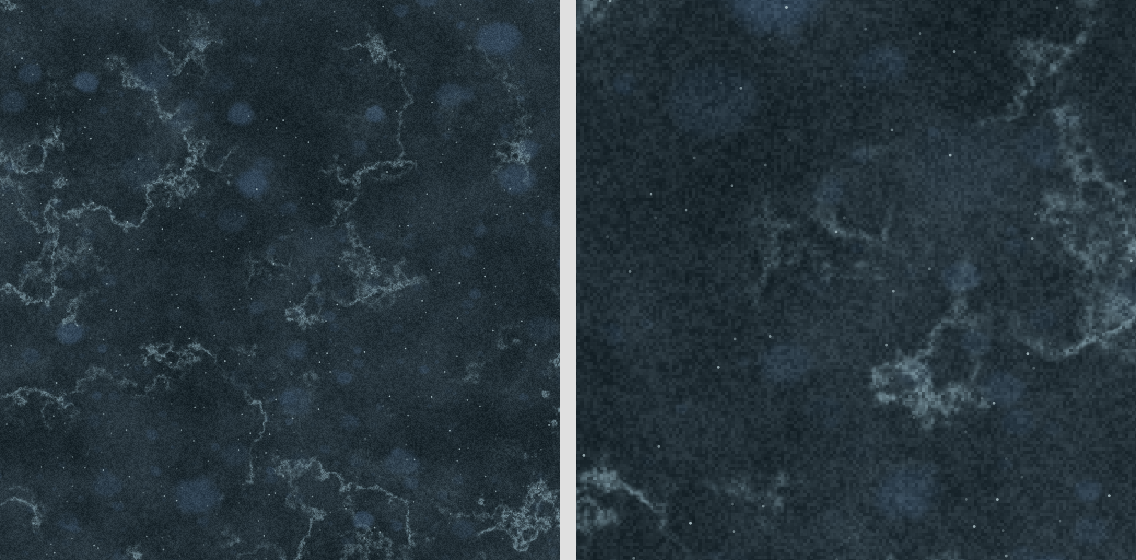
Left: the whole. Right: its middle third, enlarged.
This texture is drawn by a Shadertoy shader. Its source:

```glsl
const vec3 BASE_DARK = vec3(0.102, 0.150, 0.174);
const vec3 BASE_LIGHT = vec3(0.166, 0.221, 0.254);
const vec3 BLOB_BLUE = vec3(0.205, 0.285, 0.360);
const vec3 VEIN_PALE = vec3(0.45, 0.55, 0.59);
const vec3 SPECK_WHITE = vec3(0.66, 0.74, 0.76);

const float MOTTLE_SCALE = 9.0;
const float BLOB_SCALE = 7.0;
const float VEIN_SCALE = 5.0;
const float VEIN_WIDTH = 0.030;
const float PATCH_SCALE = 6.0;
const float GRAIN_SCALE = 512.0;
const float GRAIN_AMOUNT = 0.072;
const float SPECK_SCALE = 64.0;
const float SPECK_SHARE = 0.12;
const float SPECK_RADIUS = 0.0005;

float hash(vec2 p) {
    vec3 q = fract(p.xyx * 0.1031);
    q += dot(q, q.yzx + 33.33);
    return fract((q.x + q.y) * q.z);
}

vec2 hash2(vec2 p) {
    return vec2(hash(p), hash(p + 57.3));
}

float noise(vec2 p) {
    vec2 i = floor(p), f = fract(p);
    f = f * f * (3.0 - 2.0 * f);
    float low = mix(hash(i), hash(i + vec2(1, 0)), f.x);
    float high = mix(hash(i + vec2(0, 1)), hash(i + vec2(1, 1)), f.x);
    return mix(low, high, f.y);
}

// Higher gain gives a rougher field
float fbm(vec2 p, float gain) {
    float sum = 0.0, total = 0.0, amp = 1.0;
    for (int i = 0; i < 7; i++) {
        sum += amp * noise(p);
        total += amp;
        p = mat2(1.6, 1.2, -1.2, 1.6) * p + 11.7;
        amp *= gain;
    }
    return sum / total;
}

// Soft oval spots, at most one per cell
float blobs(vec2 p, float seed) {
    vec2 cell = floor(p);
    float cover = 0.0;
    for (int y = -1; y <= 1; y++)
    for (int x = -1; x <= 1; x++) {
        vec2 id = cell + vec2(x, y);
        vec2 rnd = hash2(id + seed);
        vec2 d = p - id - hash2(id + seed + 19.0);
        float radius = mix(0.09, 0.27, rnd.x * rnd.x);
        float rough = 0.35 * radius * (fbm(p * 5.0 + seed, 0.7) - 0.5);
        float dist = length(d * vec2(0.9, 1.1)) + 2.0 * rough;
        float strength = smoothstep(0.2, 1.0, rnd.y);
        cover = max(cover, strength * (1.0 - smoothstep(radius * 0.6, radius * 1.2, dist)));
    }
    return cover;
}

// Ragged contour lines of a rough fractal field
float veins(vec2 p, float seed, float width) {
    float field = abs(fbm(p * VEIN_SCALE + seed, 0.58) - 0.49);
    return 1.0 - smoothstep(0.0, width, field);
}

// Tiny bright points, most of them dim
float specks(vec2 uv, float pixel) {
    vec2 id = floor(uv * SPECK_SCALE);
    vec2 centre = (id + 0.15 + 0.7 * hash2(id + 5.0)) / SPECK_SCALE;
    float bright = hash(id + 131.0);
    float shine = step(hash(id + 83.0), SPECK_SHARE) * mix(0.2, 0.95, bright * bright);
    float dist = length(uv - centre);
    return shine * (1.0 - smoothstep(SPECK_RADIUS, SPECK_RADIUS + pixel, dist));
}

void mainImage(out vec4 fragColor, in vec2 fragCoord) {
    vec2 uv = fragCoord / iResolution.y;
    float pixel = 1.0 / iResolution.y;

    // Mottled dark ground
    float mottle = fbm(uv * MOTTLE_SCALE + 3.0, 0.62);
    vec3 color = mix(BASE_DARK, BASE_LIGHT, smoothstep(0.24, 0.82, mottle));

    // Blue spots, from large and clear to small and faint
    float scale = BLOB_SCALE, strength = 0.9;
    for (int i = 0; i < 3; i++) {
        float cover = blobs(uv * scale + 4.3 * float(i), 17.0 * float(i) + 2.0);
        float local = i == 0 ? 1.0 : smoothstep(0.38, 0.56, mottle);
        color = mix(color, BLOB_BLUE, strength * local * cover);
        scale *= 1.9;
        strength *= 0.68;
    }

    // Ragged pale veins gathered in patches, crumbling into grain
    float cluster = smoothstep(0.47, 0.63, fbm(uv * PATCH_SCALE + 29.0, 0.5));
    float crumble = 0.6 * noise(uv * 230.0) + 0.4 * hash(floor(uv * GRAIN_SCALE) + 7.0);
    crumble = smoothstep(0.15, 0.8, crumble);
    float haze = smoothstep(0.45, 0.68, fbm(uv * 26.0 + 8.0, 0.65));
    float vein = veins(uv, 61.0, VEIN_WIDTH) + 0.6 * veins(uv, 97.0, VEIN_WIDTH);
    float pale = cluster * (min(vein, 1.0) * mix(0.2, 1.0, crumble) + 0.18 * haze * crumble);
    color = mix(color, VEIN_PALE, 0.85 * min(pale, 1.0));

    // Grain and specks
    float grain = hash(floor(uv * GRAIN_SCALE)) - 0.5 + 0.6 * (noise(uv * 230.0 + 50.0) - 0.5);
    color += GRAIN_AMOUNT * grain * (0.8 + 1.2 * color);
    color = mix(color, SPECK_WHITE, specks(uv, pixel));

    fragColor = vec4(clamp(color, 0.0, 1.0), 1.0);
}
```
